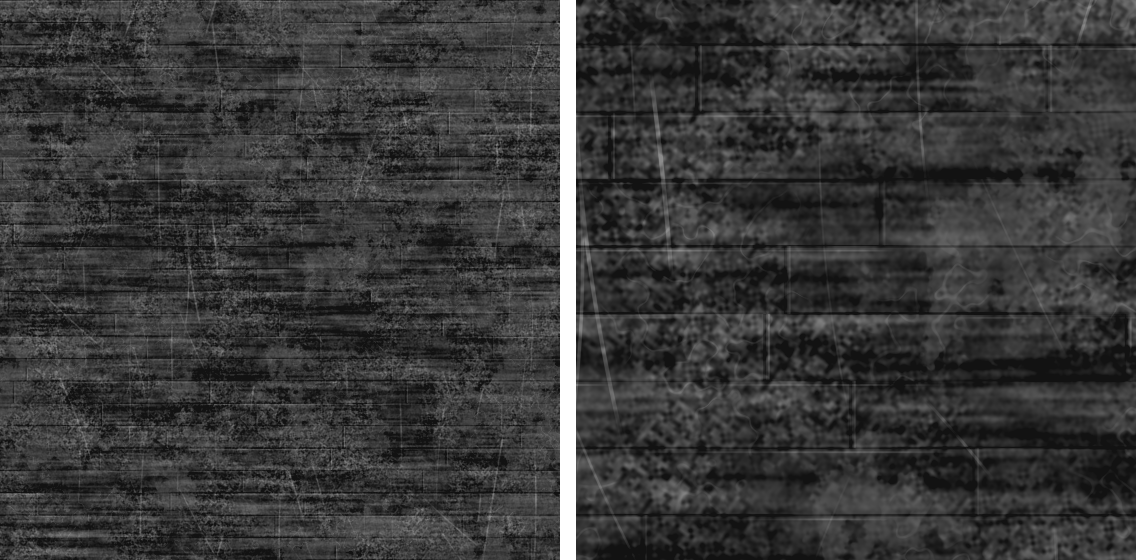
Left, the full canvas; right, a detail of the centre.
Give the GLSL for this texture, as a Shadertoy shader.

```glsl
const float ROWS = 25.0;
const int SCRATCHES = 130;
const mat2 TILT = mat2(0.8, 0.6, -0.6, 0.8);

float hash(vec2 p) {
    vec3 q = fract(p.xyx * vec3(0.1031, 0.1030, 0.0973));
    q += dot(q, q.yzx + 33.33);
    return fract((q.x + q.y) * q.z);
}

float noise(vec2 p) {
    vec2 cell = floor(p);
    vec2 f = fract(p);
    f = f * f * (3.0 - 2.0 * f);
    float low = mix(hash(cell), hash(cell + vec2(1.0, 0.0)), f.x);
    float high = mix(hash(cell + vec2(0.0, 1.0)), hash(cell + 1.0), f.x);
    return mix(low, high, f.y);
}

// Octave noise, normalised to 0..1
float fbm(vec2 p, int octaves, float gain) {
    float sum = 0.0, weight = 0.5, total = 0.0;
    for (int i = 0; i < octaves; i++) {
        sum += weight * noise(p);
        total += weight;
        p = p * 2.0 + vec2(17.3, 9.7);
        weight *= gain;
    }
    return sum / total;
}

float stroke(float dist, float halfWidth, float pixel) {
    return 1.0 - smoothstep(halfWidth - 0.5 * pixel, halfWidth + pixel, abs(dist));
}

// Flaky patches with ragged, crisp borders where the finish is rubbed pale
float wornPatches(vec2 uv, float flakes) {
    vec2 warp = vec2(noise(uv * 14.0 + 3.0), noise(uv * 14.0 + 41.0)) - 0.5;
    float field = fbm(uv * vec2(9.5, 8.0) + warp * 0.8 + 5.0, 6, 0.55);
    return smoothstep(0.5, 0.57, field + 0.42 * (flakes - 0.5));
}

// Long streaks with hair-thin fibres, shifted from row to row
float woodGrain(vec2 uv, float row) {
    float shift = 60.0 * hash(vec2(row, 7.0));
    float streaks = fbm(vec2(uv.x * 4.0 + shift, uv.y * 66.0), 3, 0.6) - 0.5;
    float fibres = noise(vec2(uv.x * 16.0 + shift, uv.y * 290.0)) - 0.5;
    return 0.36 * streaks + 0.15 * fibres;
}

// Clustered specks: nearly absent in some spots, coarse in others
float speckle(vec2 uv) {
    vec2 p = TILT * uv;
    float cluster = smoothstep(0.3, 0.75, fbm(p * 17.0 + 23.0, 3, 0.6));
    float fine = noise(p * 370.0 + 7.0) - 0.5;
    float coarse = noise(p * 190.0 + 90.0) - 0.5;
    return fine * mix(0.07, 0.26, cluster) + coarse * mix(0.02, 0.14, cluster);
}

// Thin pale squiggles along the level lines of a noise field
float curls(vec2 uv) {
    vec2 p = TILT * uv;
    float ridge = abs(fbm(p * 75.0 + 80.0, 2, 0.5) - 0.5);
    float place = smoothstep(0.45, 0.65, noise(p * 20.0 + 60.0));
    return place * (1.0 - smoothstep(0.01, 0.06, ridge));
}

// Board tone plus broken dark seams with a pale lip beside them
float boards(vec2 uv, float row, float pixel) {
    float span = mix(0.2, 0.36, hash(vec2(row, 1.0)));
    float along = uv.x / span + 9.0 * hash(vec2(row, 2.0));
    float tone = 0.035 * (hash(vec2(floor(along), row)) - 0.5);

    float seamY = (fract(uv.y * ROWS + 0.5) - 0.5) / ROWS;
    float jointX = (fract(along + 0.5) - 0.5) * span;
    float seamRow = floor(uv.y * ROWS + 0.5);
    float wear = smoothstep(0.3, 0.7, fbm(vec2(uv.x * 9.0, seamRow * 5.3), 4, 0.6));
    float lipWear = smoothstep(0.4, 0.75, fbm(vec2(uv.x * 10.0 + 30.0, seamRow * 3.7), 4, 0.6));

    tone -= (0.03 + 0.13 * wear) * stroke(seamY, 0.0006, pixel);
    tone += 0.14 * lipWear * stroke(seamY + 0.0025, 0.0004, pixel);
    float jointWear = mix(0.35, 1.0, hash(vec2(floor(along + 0.5), row + 50.0)));
    jointWear *= smoothstep(0.05, 0.5, noise(uv * 60.0));
    tone -= 0.13 * jointWear * stroke(jointX, 0.0007, pixel);
    tone += 0.14 * jointWear * stroke(jointX - 0.0025, 0.0005, pixel);
    return tone;
}

// One curved hairline that fades toward its ends
float scratch(vec2 p, float angle, float halfLength, float bend, float width, float pixel) {
    float c = cos(angle), s = sin(angle);
    vec2 local = vec2(c * p.x + s * p.y, c * p.y - s * p.x);
    float fade = 1.0 - smoothstep(0.5, 1.0, abs(local.y) / halfLength);
    return fade * stroke(local.x - bend * local.y * local.y, width, pixel);
}

float scratches(vec2 uv, float pixel) {
    float light = 0.0;
    for (int i = 0; i < SCRATCHES; i++) {
        float id = float(i);
        vec2 center = vec2(hash(vec2(id, 11.0)), hash(vec2(id, 12.0)));
        vec2 p = fract(uv - center + 0.5) - 0.5;
        float turn = hash(vec2(id, 13.0)) * 2.0 - 0.8;
        float angle = 0.6 * turn * abs(turn);
        float size = hash(vec2(id, 14.0));
        float halfLength = mix(0.03, 0.17, size * size);
        float bend = 1.3 * (hash(vec2(id, 15.0)) - 0.5);
        float vigor = hash(vec2(id, 16.0));
        float width = mix(0.0004, 0.0012, vigor * vigor * vigor);
        float strength = mix(0.06, 0.2, vigor * vigor);
        light = max(light, strength * scratch(p, angle, halfLength, bend, width, pixel));
    }
    return light * mix(0.45, 1.2, noise(uv * 90.0));
}

void mainImage(out vec4 fragColor, in vec2 fragCoord) {
    vec2 uv = fragCoord / iResolution.xy;
    float pixel = 1.0 / iResolution.y;
    float row = floor(uv.y * ROWS);
    float flakes = fbm(TILT * uv * 55.0 + 13.0, 4, 0.7);
    float worn = wornPatches(uv, flakes);

    // Dark wood, pale wear, then surface damage
    float tone = 0.192 + 0.065 * worn;
    tone += woodGrain(uv, row) * mix(1.0, 0.55, worn);
    tone += (flakes - 0.5) * mix(0.22, 0.14, worn);
    tone += speckle(uv) + 0.06 * curls(uv);
    tone += boards(uv, row, pixel) + scratches(uv, pixel);
    fragColor = vec4(vec3(clamp(tone, 0.07, 0.55)), 1.0);
}
```
